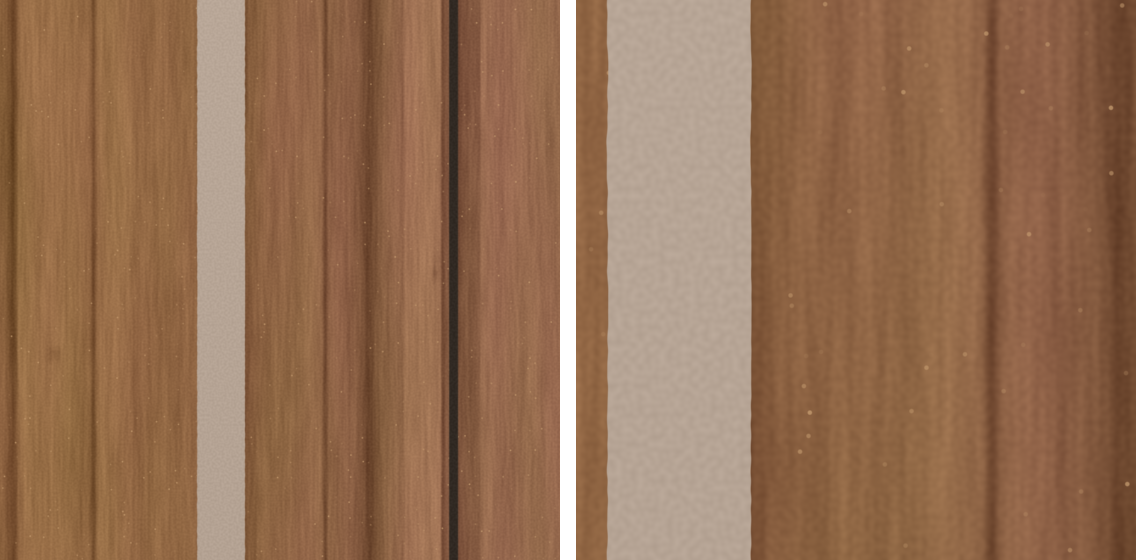
Left: the whole. Right: its middle third, enlarged.
A WebGL 1 fragment shader for this texture:

```glsl
precision highp float;
// Upright timber boards with milled steps, soft grooves, one pale flat strip
// and one deep dark gap. A tone profile across x is broken up by stretched,
// wrapping gradient noise, knots and tiny bright flecks, then coloured.

uniform vec2 u_resolution;

const vec3 WOOD_DARK = vec3(0.42, 0.28, 0.18);
const vec3 WOOD_LIGHT = vec3(0.64, 0.475, 0.335);
const vec3 WARM_SHIFT = vec3(0.008, 0.0, -0.022);
const vec3 ROSE_SHIFT = vec3(0.012, -0.005, 0.014);
const vec3 STRIP_COLOR = vec3(0.715, 0.645, 0.585);
const vec3 GAP_COLOR = vec3(0.19, 0.16, 0.135);
const vec3 FLECK_COLOR = vec3(0.80, 0.64, 0.46);

const vec2 STRIP_SPAN = vec2(0.352, 0.4375);
const vec2 GAP_SPAN = vec2(0.802, 0.818);
const vec2 BROAD_GRAIN = vec2(26.0, 2.0);   // noise cells across and up
const vec2 STREAK_GRAIN = vec2(80.0, 4.0);
const vec2 FIBRE_GRAIN = vec2(190.0, 14.0);
const vec2 DUST_GRAIN = vec2(230.0, 230.0);
const float FLECK_CELLS = 84.0;
const float FLECK_SHARE = 0.10;
const float FLECK_RADIUS = 0.0013;

float hash(vec2 p) {
  vec3 q = fract(p.xyx * vec3(0.1031, 0.1030, 0.0973));
  q += dot(q, q.yzx + 33.33);
  return fract((q.x + q.y) * q.z);
}

// Dot product of a wrapped lattice gradient with the offset to it
float corner(vec2 cell, vec2 offset, vec2 period) {
  float angle = 6.2832 * hash(mod(cell, period) + period.yx);
  return dot(vec2(cos(angle), sin(angle)), offset);
}

float gradientNoise(vec2 uv, vec2 period) {
  vec2 p = uv * period;
  vec2 i = floor(p);
  vec2 f = p - i;
  vec2 w = f * f * f * (f * (f * 6.0 - 15.0) + 10.0);
  vec2 e = vec2(1.0, 0.0);
  float low = mix(corner(i, f, period), corner(i + e, f - e, period), w.x);
  float high = mix(corner(i + e.yx, f - e.yx, period),
                   corner(i + e.xx, f - e.xx, period), w.x);
  return mix(low, high, w.y);
}

float rise(float x, float edge, float soft) {
  return smoothstep(edge - soft, edge + soft, x);
}

float band(float x, vec2 span, float soft) {
  return rise(x, span.x, soft) - rise(x, span.y, soft);
}

float groove(float x, float center, float width) {
  float d = (x - center) / width;
  return exp(-d * d);
}

// Shadow that starts sharply at an edge and fades to the right
float castShadow(float x, float edge, float reach, float px) {
  return rise(x, edge, px) * exp(-max(x - edge, 0.0) / reach);
}

// Wood tone across the boards: 0 is dark, 1 is light
float boardTone(float x, float px, float wear) {
  float tone = 0.48;
  tone += 0.30 * band(x, vec2(0.031, 0.235), 0.003);
  tone += 0.14 * band(x, vec2(0.235, 0.352), px);
  tone += 0.12 * band(x, vec2(0.438, 0.722), px);
  tone += 0.10 * band(x, vec2(0.540, 0.577), 0.004);
  tone += 0.42 * band(x, vec2(0.722, 0.788), 0.003);
  tone -= 0.10 * band(x, vec2(0.788, 0.858), px);
  tone += 0.24 * rise(x, 0.858, 0.003);
  tone -= 0.50 * groove(x, 0.022, 0.009);
  tone -= 0.14 * groove(x, 0.150, 0.022);
  tone -= 0.58 * groove(x, 0.167, 0.005);
  tone -= 0.52 * groove(x, 0.581, 0.005);
  tone -= (0.55 + 0.5 * wear) * groove(x, 0.662, 0.016);
  tone -= 0.16 * groove(x, 0.640, 0.030);
  tone -= 0.30 * groove(x, 0.791, 0.004);
  tone -= 0.35 * castShadow(x, STRIP_SPAN.y, 0.014, px);
  return tone - 0.25 * castShadow(x, GAP_SPAN.y, 0.012, px);
}

float knot(vec2 uv, vec2 center, vec2 size) {
  vec2 d = (uv - center) / size;
  return exp(-dot(d, d));
}

float flecks(vec2 uv, float px) {
  vec2 cell = floor(uv * FLECK_CELLS);
  vec2 jitter = vec2(hash(cell + 17.0), hash(cell + 53.0));
  float d = length(uv - (cell + 0.2 + 0.6 * jitter) / FLECK_CELLS);
  float present = step(1.0 - FLECK_SHARE, hash(cell + 91.0));
  return present * hash(cell + 7.0) * (1.0 - rise(d, FLECK_RADIUS, px));
}

void main() {
  vec2 uv = gl_FragCoord.xy / u_resolution;
  float px = 1.0 / min(u_resolution.x, u_resolution.y);

  // Grain, from slow stains to fine dust
  float broad = gradientNoise(uv, BROAD_GRAIN);
  float dust = gradientNoise(uv, DUST_GRAIN);
  float grain = 0.20 * broad + 0.22 * gradientNoise(uv, STREAK_GRAIN)
              + 0.22 * gradientNoise(uv, FIBRE_GRAIN) + 0.16 * dust;

  // Knots bend and darken the grain
  float knots = knot(uv, vec2(0.095, 0.365), vec2(0.016, 0.020))
              + 0.8 * knot(uv, vec2(0.776, 0.515), vec2(0.006, 0.030));
  float tone = boardTone(uv.x, px, broad) + grain;
  tone -= knots * (0.24 + 0.5 * gradientNoise(uv, vec2(60.0, 50.0)));

  // Wood colour: warmer on the left, rosier on the right
  vec3 color = mix(WOOD_DARK, WOOD_LIGHT, tone);
  color += mix(WARM_SHIFT, ROSE_SHIFT, rise(uv.x, 0.5, 0.4));
  color += ROSE_SHIFT * 1.5 * gradientNoise(uv, vec2(14.0, 2.0));
  color = mix(color, FLECK_COLOR, 0.7 * flecks(uv, px));

  // Dark gap and pale strip
  color = mix(color, GAP_COLOR + 0.03 * dust, band(uv.x, GAP_SPAN, max(px, 0.002)));
  vec3 strip = STRIP_COLOR + 0.035 * dust + 0.02 * (uv.y - 0.5);
  float ragged = 0.001 * gradientNoise(uv, vec2(4.0, 90.0));
  color = mix(color, strip, band(uv.x + ragged, STRIP_SPAN, px));

  gl_FragColor = vec4(clamp(color, 0.0, 1.0), 1.0);
}
```
